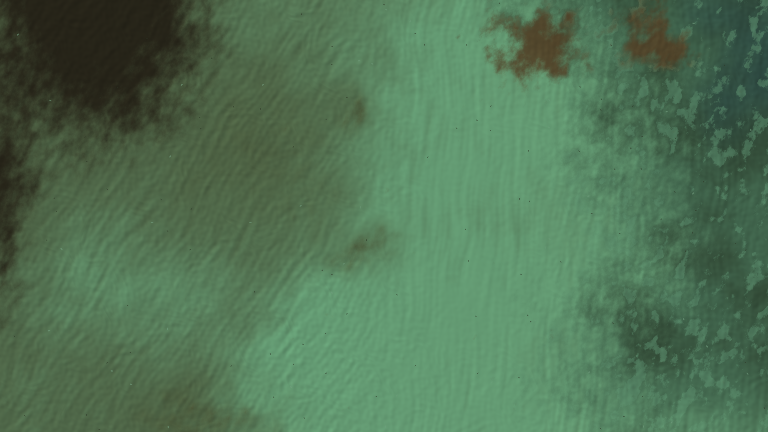
This texture is drawn by a WebGL 1 fragment shader. Its source:

```glsl
precision highp float;
// Weathered green plaster: jade paint brushed over olive, umber and dark teal.
uniform vec2 u_resolution;

vec2 hash2(vec2 p) {
  vec3 h = fract(p.xyx * vec3(0.1031, 0.1030, 0.0973));
  h += dot(h, h.yzx + 33.33);
  return fract((h.xx + h.yz) * h.zy);
}

// Gradient noise, roughly -0.7 to 0.7
float slope(vec2 cell, vec2 d) {
  return dot(hash2(cell + 71.0) * 2.0 - 1.0, d);
}

float noise(vec2 p) {
  vec2 i = floor(p), f = fract(p);
  vec2 u = f * f * f * (f * (f * 6.0 - 15.0) + 10.0);
  vec2 e = vec2(1.0, 0.0);
  float low = mix(slope(i, f), slope(i + e, f - e), u.x);
  float high = mix(slope(i + e.yx, f - e.yx), slope(i + 1.0, f - 1.0), u.x);
  return 1.4 * mix(low, high, u.y);
}

float fbm(vec2 p) {
  float sum = 0.0, amp = 0.6;
  for (int k = 0; k < 5; k++) {
    sum += amp * noise(p);
    p = mat2(1.6, 1.2, -1.2, 1.6) * p + 7.3;
    amp *= 0.55;
  }
  return sum;
}

mat2 turn(float a) {
  return mat2(cos(a), sin(a), -sin(a), cos(a));
}

float blob(vec2 p, vec2 centre, vec2 radius) {
  vec2 d = (p - centre) / radius;
  return exp(-dot(d, d));
}

// Bristle marks: diagonal on the left, nearly vertical on the right
float bristles(vec2 p) {
  vec2 w = p + 0.02 * vec2(noise(p * 6.0), noise(p * 6.0 + 31.0));
  float diagonal = noise(turn(0.55) * w * vec2(1.0) * mat2(75.0, 0.0, 0.0, 13.0));
  float upright = noise(turn(0.08) * w * mat2(80.0, 0.0, 0.0, 8.0));
  return mix(diagonal, upright, smoothstep(0.75, 1.0, p.x));
}

// Paint thickness, used for the side lighting
float relief(vec2 p) {
  float crust = 1.0 - abs(noise(p * 34.0 + 2.0 * noise(p * 11.0)));
  return 0.5 * bristles(p) + 0.6 * crust + 0.35 * noise(p * 85.0);
}

// Small round flecks scattered one per cell
float flecks(vec2 p, float scale, float share) {
  vec2 cell = floor(p * scale), r = hash2(cell + 5.0);
  vec2 d = fract(p * scale) - 0.25 - 0.5 * r;
  d = turn(r.y * 6.0) * d * vec2(1.0, 1.8);
  return smoothstep(0.13, 0.04, length(d)) * step(hash2(cell + 19.0).x, share);
}

void main() {
  vec2 uv = gl_FragCoord.xy / u_resolution;
  vec2 p = gl_FragCoord.xy / u_resolution.y;
  vec2 q = uv + 0.12 * vec2(fbm(p * 3.0), fbm(p * 3.0 + 17.0));
  float cloud = fbm(p * 5.0 + 3.0);
  float grit = fbm(turn(0.5) * p * vec2(32.0, 24.0));
  float marks = bristles(p);

  // Olive left half and bright jade band
  float jade = smoothstep(0.28, 0.56, q.x - 0.15 * (uv.y - 0.5));
  jade += 0.55 * blob(q, vec2(0.16, 0.32), vec2(0.13, 0.13));
  jade += 0.3 * blob(q, vec2(0.38, 0.95), vec2(0.12, 0.15));
  jade += 0.4 * blob(q, vec2(0.4, 0.15), vec2(0.14, 0.2));
  jade += 0.22 * cloud + 0.13 * marks + 0.12 * grit;
  vec3 color = mix(vec3(0.31, 0.405, 0.285), vec3(0.39, 0.605, 0.45), clamp(jade, 0.0, 1.0));

  // Thin brown stains
  float stain = 0.7 * blob(q, vec2(0.46, 0.73), vec2(0.03, 0.05));
  stain += 0.6 * blob(q, vec2(0.47, 0.45), vec2(0.045, 0.035));
  stain += 0.65 * blob(q, vec2(0.27, 0.05), vec2(0.1, 0.08));
  stain += 0.35 * blob(q, vec2(0.36, 0.63), vec2(0.09, 0.2));
  stain *= 0.8 + 0.8 * grit + 0.3 * marks;
  color = mix(color, vec3(0.27, 0.29, 0.18), clamp(stain, 0.0, 0.85));

  // Dark teal on the right, broken by dry-brushed jade
  float edge = 0.79 - 0.1 * smoothstep(0.65, 1.0, uv.y);
  float teal = smoothstep(-0.09, 0.12, q.x - edge + 0.1 * grit + 0.05 * cloud);
  teal *= 1.0 - 0.6 * blob(q, vec2(0.91, 0.0), vec2(0.15, 0.1));
  vec3 under = mix(vec3(0.24, 0.375, 0.285), vec3(0.19, 0.28, 0.205), smoothstep(-0.25, 0.35, cloud));
  under = mix(under, vec3(0.15, 0.25, 0.24), 0.8 * blob(q, vec2(0.96, 0.85), vec2(0.06, 0.16)));
  float dry = smoothstep(0.08, 0.3, grit + 0.5 * fbm(p * 4.0 + 41.0));
  under = mix(under, vec3(0.34, 0.53, 0.41), 0.6 * dry);
  color = mix(color, under, 0.93 * teal);

  // Rust at the top right
  float rust = blob(q, vec2(0.69, 0.93), vec2(0.05, 0.08)) + 0.8 * blob(q, vec2(0.83, 0.92), vec2(0.04, 0.06));
  color = mix(color, vec3(0.32, 0.24, 0.14), 0.85 * smoothstep(0.2, 0.8, rust + 0.5 * grit));

  // Umber corner and left edge
  float umber = 1.15 * blob(q, vec2(0.13, 0.96), vec2(0.16, 0.3));
  umber += 0.75 * blob(q, vec2(-0.02, 0.5), vec2(0.08, 0.28));
  umber = smoothstep(0.1, 0.95, umber + 0.35 * grit * smoothstep(0.05, 0.4, umber) + 0.12 * cloud);
  color = mix(color, mix(vec3(0.21, 0.2, 0.125), vec3(0.14, 0.125, 0.085), umber), 0.95 * umber);

  // Side light, calmer in the smooth jade band
  vec2 lean = vec2(-0.0028, 0.0028);
  float light = relief(p + lean) - relief(p - lean);
  float calm = blob(uv, vec2(0.61, 0.45), vec2(0.14, 0.6));
  color *= 1.0 - 0.13 * light * (1.0 - 0.75 * calm) + 0.04 * marks;

  // Pale chips and dark pits
  color = mix(color, vec3(0.45, 0.62, 0.5), 0.6 * flecks(p, 32.0, 0.03) * (1.0 - calm));
  color = mix(color, vec3(0.17, 0.2, 0.14), 0.55 * flecks(p + 3.0, 42.0, 0.03));
  gl_FragColor = vec4(color, 1.0);
}
```
